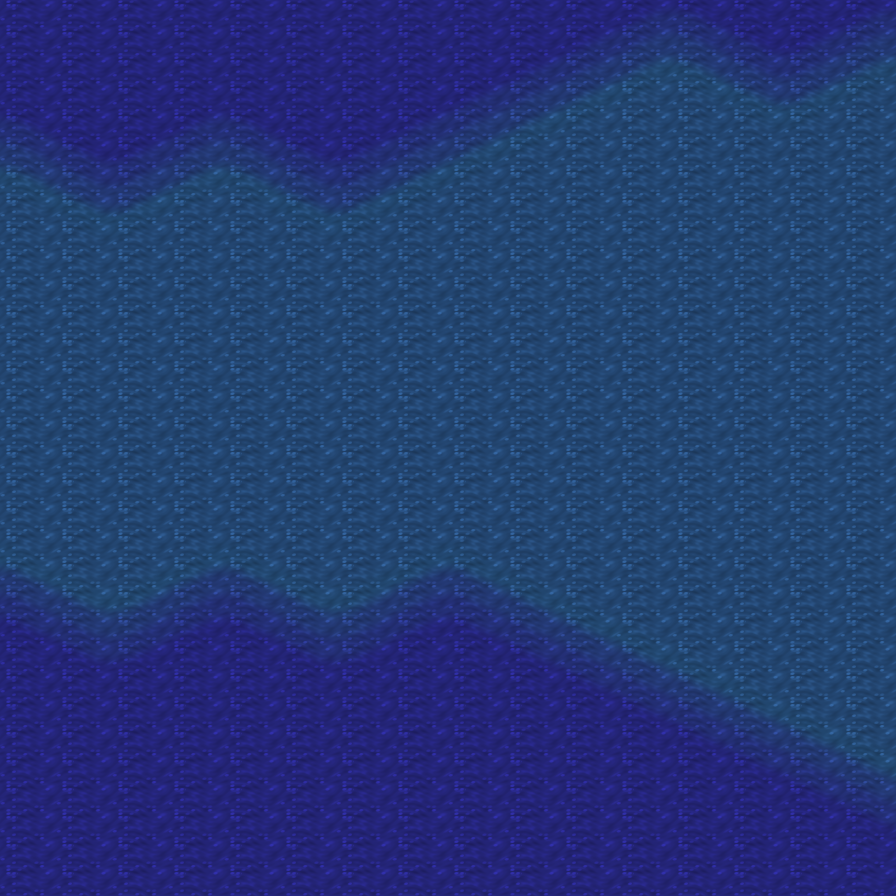
A Shadertoy shader for this background:

```glsl
// A broad teal-blue channel between two indigo shores with zigzag edges.
// The edges are folded triangle waves with rounded corners and soft layers;
// a small tile of gently slanted gradient noise and flecks covers everything.

const vec3 INDIGO       = vec3(0.140, 0.142, 0.465);
const vec3 INDIGO_LIGHT = vec3(0.205, 0.200, 0.730);
const vec3 TEAL         = vec3(0.135, 0.270, 0.438);
const vec3 TEAL_LIGHT   = vec3(0.225, 0.435, 0.690);
const vec3 RIM          = vec3(0.125, 0.290, 0.435);

const float STEPS_ACROSS = 8.0;           // zigzag segments over the canvas
const float STEP_RISE    = 0.060;         // height of one segment
const float UPPER_LEVEL  = 0.846;         // upper edge at the left side
const float LOWER_LEVEL  = 0.344;         // lower edge at the left side
const float BAND         = 0.037;         // half height of the blended edge
const vec3  LAYERS       = vec3(0.32, 0.28, 0.40); // rise of each edge layer
const float ROUNDING     = 0.13;          // corner rounding, in segments
const vec2  TILES        = vec2(16.0, 32.0);
const vec2  FLECK_GRID   = vec2(10.0, 8.0);
const float TAU          = 6.2831853;

float hash(vec2 p) {
    vec3 q = fract(vec3(p.xyx) * 0.1031);
    q += dot(q, q.yzx + 33.33);
    return fract((q.x + q.y) * q.z);
}

vec2 gradient(vec2 cell, vec2 period) {
    float angle = TAU * hash(mod(cell, period) + 7.0 * period);
    return vec2(cos(angle), sin(angle));
}

// Gradient noise that wraps after the given number of cells
float wrappedNoise(vec2 p, vec2 period) {
    vec2 i = floor(p), f = p - i;
    vec2 w = f * f * f * (f * (f * 6.0 - 15.0) + 10.0);
    vec2 e = vec2(1.0, 0.0);
    float a = dot(gradient(i, period), f);
    float b = dot(gradient(i + e.xy, period), f - e.xy);
    float c = dot(gradient(i + e.yx, period), f - e.yx);
    float d = dot(gradient(i + e.xx, period), f - e.xx);
    return mix(mix(a, b, w.x), mix(c, d, w.x), w.y);
}

// Triangle wave: 0 at even numbers, 1 at odd ones
float zigzag(float t) {
    return abs(mod(t + 1.0, 2.0) - 1.0);
}

// Lower and upper edge of the channel
vec2 edges(float t) {
    float upper = zigzag(min(t, 3.0)) - clamp(t - 3.0, 0.0, 3.0) + zigzag(max(t, 6.0));
    float lower = zigzag(min(t, 4.0)) + max(t - 4.0, 0.0);
    return vec2(LOWER_LEVEL, UPPER_LEVEL) - STEP_RISE * vec2(lower, upper);
}

// Slanted coarse ripples crossed by flatter, finer ones, around zero
float ripples(vec2 tile) {
    vec2 slanted = vec2(tile.x, tile.y - tile.x);
    vec2 wavy = vec2(tile.x, tile.y - 0.12 * sin(TAU * tile.x));
    vec2 coarse = vec2(3.0, 4.0), fine = vec2(5.0, 7.0);
    return 0.65 * wrappedNoise(slanted * coarse, coarse)
         + 0.95 * wrappedNoise(wavy * fine, fine);
}

// Short bright dashes, gathered near the tile's sides
float flecks(vec2 tile, float gather) {
    vec2 p = tile * FLECK_GRID;
    vec2 cell = mod(floor(p), FLECK_GRID);
    vec2 q = fract(p) - 0.5;
    q.y -= 0.2 * q.x;
    float dash = 1.0 - smoothstep(0.15, 0.55, length(q));
    float chance = mix(0.05, 0.27, gather);
    return dash * step(1.0 - chance, hash(cell + 31.0))
         * mix(0.35, 1.0, hash(cell + 53.0));
}

void mainImage(out vec4 fragColor, in vec2 fragCoord) {
    vec2 uv = fragCoord / iResolution.xy;
    vec2 tile = uv * TILES;
    float gather = smoothstep(-0.9, 0.6, cos(TAU * (tile.x - 0.02)));
    float ripple = ripples(tile);
    float fleck = flecks(tile, gather);

    // Signed height inside the channel, with rounded corners
    float t = uv.x * STEPS_ACROSS;
    vec2 edge = (edges(t - ROUNDING) + edges(t) + edges(t + ROUNDING)) / 3.0;
    float inside = min(edge.y - uv.y, uv.y - edge.x) + 0.004 * ripple;

    // Three soft layers from shore to channel
    float ramp = inside / BAND;
    float water = dot(LAYERS, smoothstep(vec3(-1.0, -0.3, 0.4),
                                         vec3(-0.5, 0.2, 1.0), vec3(ramp)));
    float rim = 1.0 - smoothstep(0.0, 0.030, abs(inside - BAND));

    // Base colour, ripple shading and flecks
    vec3 base = mix(INDIGO, mix(TEAL, RIM, 0.4 * rim), water);
    vec3 light = mix(INDIGO_LIGHT, TEAL_LIGHT, water);
    vec3 color = base * (1.0 + 0.30 * min(ripple, 0.0));
    color = mix(color, light, 0.60 * smoothstep(0.02, 0.8, ripple));
    color = mix(color, light, 0.80 * fleck);
    color *= mix(0.975, 1.01, gather);
    fragColor = vec4(color, 1.0);
}
```
